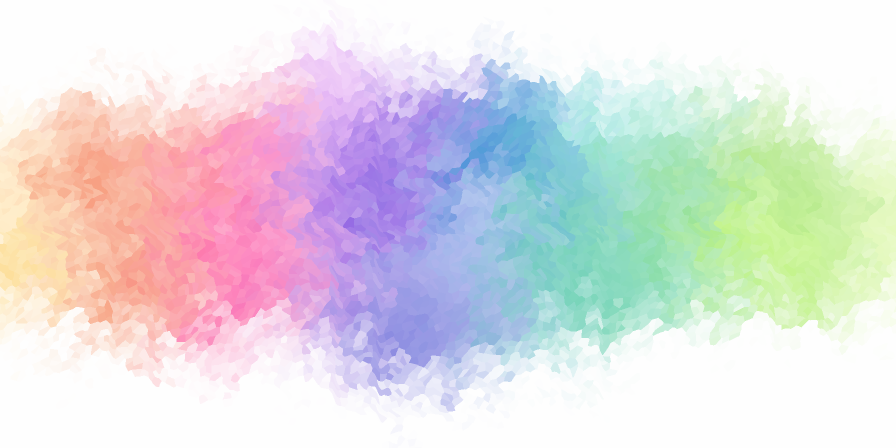
Reproduce this background procedurally as a Shadertoy shader.

```glsl
const vec3 PAPER = vec3(0.995);
const float EDGE_FADE = 0.21;      // softness of the upper and lower rims
const float WASH_STRENGTH = 0.80;
const float FINE_SCALE = 62.0;     // facets per canvas height
const float SHIFT = 0.085;         // how far facets scatter the pigment
const float GRAIN = 0.30;          // variation of pigment density
const int OCTAVES = 3;
const int SAMPLES = 2;             // per axis, for smooth facet edges

const vec3 HONEY   = vec3(0.99, 0.87, 0.58);
const vec3 SALMON  = vec3(0.97, 0.65, 0.54);
const vec3 CORAL   = vec3(0.99, 0.62, 0.62);
const vec3 PINK    = vec3(1.00, 0.50, 0.76);
const vec3 BLUSH   = vec3(0.99, 0.84, 0.94);
const vec3 ORCHID  = vec3(0.96, 0.81, 0.98);
const vec3 VIOLET  = vec3(0.62, 0.43, 0.90);
const vec3 INDIGO  = vec3(0.55, 0.55, 0.88);
const vec3 SKY     = vec3(0.66, 0.76, 0.94);
const vec3 BLUE    = vec3(0.34, 0.61, 0.86);
const vec3 TEAL    = vec3(0.35, 0.71, 0.81);
const vec3 AQUA    = vec3(0.66, 0.93, 0.91);
const vec3 JADE    = vec3(0.46, 0.84, 0.70);
const vec3 MINT    = vec3(0.60, 0.88, 0.69);
const vec3 LEAF    = vec3(0.72, 0.91, 0.58);
const vec3 LIME    = vec3(0.80, 0.97, 0.56);

// Base hues and (bottom, top) rims at even steps from left to right
const int STOPS = 9;
const vec3 HUES[STOPS] = vec3[](
    vec3(1.00, 0.94, 0.81), vec3(0.98, 0.79, 0.68), vec3(0.99, 0.72, 0.77),
    vec3(0.89, 0.73, 0.96), vec3(0.70, 0.72, 0.93), vec3(0.63, 0.84, 0.91),
    vec3(0.68, 0.91, 0.80), vec3(0.79, 0.94, 0.67), vec3(0.91, 0.98, 0.77));
const vec2 RIMS[STOPS] = vec2[](
    vec2(0.21, 0.82), vec2(0.15, 0.84), vec2(0.13, 0.88),
    vec2(0.09, 0.98), vec2(0.03, 0.92), vec2(0.12, 0.90),
    vec2(0.20, 0.87), vec2(0.19, 0.82), vec2(0.25, 0.77));

vec2 hash2(vec2 p) {
    vec3 h = fract(p.xyx * vec3(0.1031, 0.1030, 0.0973));
    h += dot(h, h.yzx + 33.33);
    return fract((h.xx + h.yz) * h.zy);
}

// Nearest cell seed in xy, two random values of that cell in zw
vec4 facet(vec2 p, float scale) {
    vec2 cell = floor(p * scale);
    vec4 nearest = vec4(0.0);
    float best = 1e5;
    for (int j = -1; j <= 1; j++)
    for (int i = -1; i <= 1; i++) {
        vec2 id = cell + vec2(i, j);
        vec2 seed = id + hash2(id + 40.0);
        float d = distance(seed, p * scale);
        if (d < best) {
            best = d;
            nearest = vec4(seed / scale, hash2(id + 97.0));
        }
    }
    return nearest;
}

// Layered sines bend the facets into brush-like shapes
vec2 bend(vec2 p) {
    vec2 offset = vec2(0.0);
    float frequency = 13.0;
    for (int i = 0; i < 4; i++) {
        offset += sin(p.yx * frequency + offset * 40.0 + vec2(i, i + 2)) / frequency;
        frequency *= 1.9;
    }
    return p + 0.22 * offset;
}

void wash(inout vec3 ink, vec2 p, vec2 center, float radius, vec3 color) {
    vec2 d = (p - center) / radius;
    ink = mix(ink, color, WASH_STRENGTH * exp(-dot(d, d)));
}

vec3 paint(vec2 p) {
    // Fine facets first, so that larger ones gain ragged borders
    vec2 q = bend(p);
    vec2 scatter = vec2(0.0);
    float tone = 0.0, scale = FINE_SCALE, weight = 0.30;
    for (int i = 0; i < OCTAVES; i++) {
        vec4 f = facet(q, scale);
        q = mix(f.xy, q, i == 0 ? 0.0 : 0.6);
        scatter += (f.zw - 0.5) * weight;
        tone += (f.z + f.w - 1.0) * weight;
        scale *= 0.48;
        weight *= 1.25;
    }
    q += scatter * SHIFT * 1.6;

    // Base spectrum and its soft rims
    float x = clamp(q.x * 0.5, 0.0, 0.9999) * float(STOPS - 1);
    int k = int(x);
    float t = smoothstep(0.0, 1.0, fract(x));
    vec3 ink = mix(HUES[k], HUES[k + 1], t);
    vec2 rim = mix(RIMS[k], RIMS[k + 1], t);
    float cover = smoothstep(0.0, EDGE_FADE, q.y - rim.x)
                * smoothstep(0.0, EDGE_FADE, rim.y - q.y);

    // Warm washes
    wash(ink, q, vec2(0.03, 0.44), 0.08, HONEY);
    wash(ink, q, vec2(0.25, 0.64), 0.14, SALMON);
    wash(ink, q, vec2(0.33, 0.41), 0.16, SALMON);
    wash(ink, q, vec2(0.47, 0.69), 0.15, CORAL);
    wash(ink, q, vec2(0.57, 0.17), 0.14, BLUSH);
    wash(ink, q, vec2(0.54, 0.43), 0.17, PINK);
    wash(ink, q, vec2(0.61, 0.65), 0.09, PINK);
    wash(ink, q, vec2(0.75, 0.83), 0.19, ORCHID);
    // Cool washes
    wash(ink, q, vec2(0.86, 0.57), 0.15, VIOLET);
    wash(ink, q, vec2(0.96, 0.77), 0.12, VIOLET);
    wash(ink, q, vec2(0.91, 0.26), 0.18, INDIGO);
    wash(ink, q, vec2(1.07, 0.47), 0.14, SKY);
    wash(ink, q, vec2(1.14, 0.69), 0.13, BLUE);
    wash(ink, q, vec2(1.25, 0.58), 0.10, TEAL);
    // Green washes
    wash(ink, q, vec2(1.38, 0.77), 0.15, AQUA);
    wash(ink, q, vec2(1.32, 0.36), 0.18, JADE);
    wash(ink, q, vec2(1.54, 0.57), 0.18, MINT);
    wash(ink, q, vec2(1.77, 0.64), 0.16, LEAF);
    wash(ink, q, vec2(1.72, 0.44), 0.14, LIME);

    return clamp(mix(PAPER, ink, cover * (1.0 + GRAIN * tone)), 0.0, 1.0);
}

void mainImage(out vec4 fragColor, in vec2 fragCoord) {
    vec3 sum = vec3(0.0);
    for (int j = 0; j < SAMPLES; j++)
    for (int i = 0; i < SAMPLES; i++) {
        vec2 jitter = (vec2(i, j) + 0.5) / float(SAMPLES) - 0.5;
        sum += paint((fragCoord + jitter) / iResolution.xy * vec2(2.0, 1.0));
    }
    fragColor = vec4(sum / float(SAMPLES * SAMPLES), 1.0);
}
```
